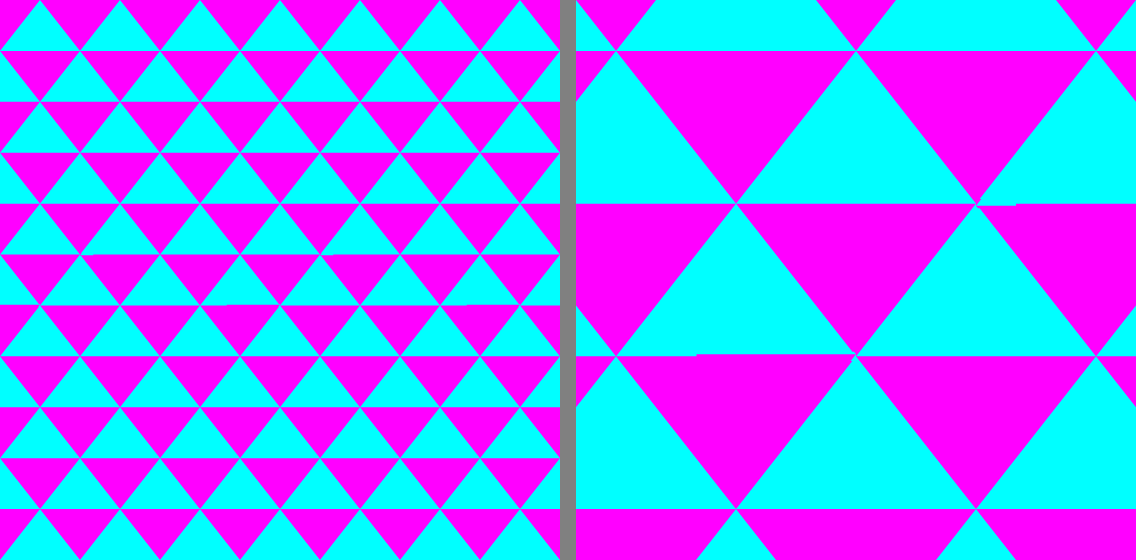
Left, the full canvas; right, a detail of the centre.
This pattern is drawn by a WebGL 2 fragment shader. Its source:

```glsl
#version 300 es
precision highp float;
// Alternating rows of upright cyan and inverted magenta triangles.
// Each row is a strip of repeated triangles, offset by half a cell on odd rows;
// two rows carry faint base-line slips, and edges are smoothed by supersampling.

uniform vec2 u_resolution;
out vec4 fragColor;

const vec2 GRID = vec2(7.0, 11.0);         // triangles across, rows down
const vec3 CYAN = vec3(0.0, 1.0, 1.0);
const vec3 MAGENTA = vec3(1.0, 0.0, 1.0);
const int SAMPLES = 4;                     // per axis, per pixel

// Base-line slips, in cell units
const float SLIP_PERIOD = 3.0;             // cells between slips
const float SLIP_HEIGHT = 0.014;
const float SLIP_REACH = 0.03;             // half height of the affected band
const vec3 LOW_SLIP = vec3(1.0, 1.167, 6.0);   // start x, end x, base line y
const vec3 HIGH_SLIP = vec3(2.835, 3.5, 5.0);

// 1 inside the short repeated segment beside a base line, otherwise 0
float slipMask(vec2 cell, vec3 slip) {
    float along = mod(cell.x - slip.x, SLIP_PERIOD);
    float inSpan = 1.0 - step(slip.y - slip.x, along);
    return inSpan * step(abs(cell.y - slip.z), SLIP_REACH);
}

// 1 in an upright triangle, 0 in an inverted one
float uprightTriangle(vec2 cell) {
    cell.y += SLIP_HEIGHT * (slipMask(cell, LOW_SLIP) - slipMask(cell, HIGH_SLIP));
    float row = floor(cell.y);
    float height = cell.y - row;
    float fromAxis = abs(fract(cell.x + 0.5 * mod(row, 2.0)) - 0.5);
    return step(fromAxis, 0.5 * (1.0 - height));
}

void main() {
    // Average a regular grid of samples over the pixel
    float coverage = 0.0;
    for (int j = 0; j < SAMPLES; j++) {
        for (int i = 0; i < SAMPLES; i++) {
            vec2 offset = (vec2(i, j) + 0.5) / float(SAMPLES) - 0.5;
            vec2 uv = (gl_FragCoord.xy + offset) / u_resolution;
            coverage += uprightTriangle(uv * GRID);
        }
    }
    coverage /= float(SAMPLES * SAMPLES);
    fragColor = vec4(mix(MAGENTA, CYAN, coverage), 1.0);
}
```
